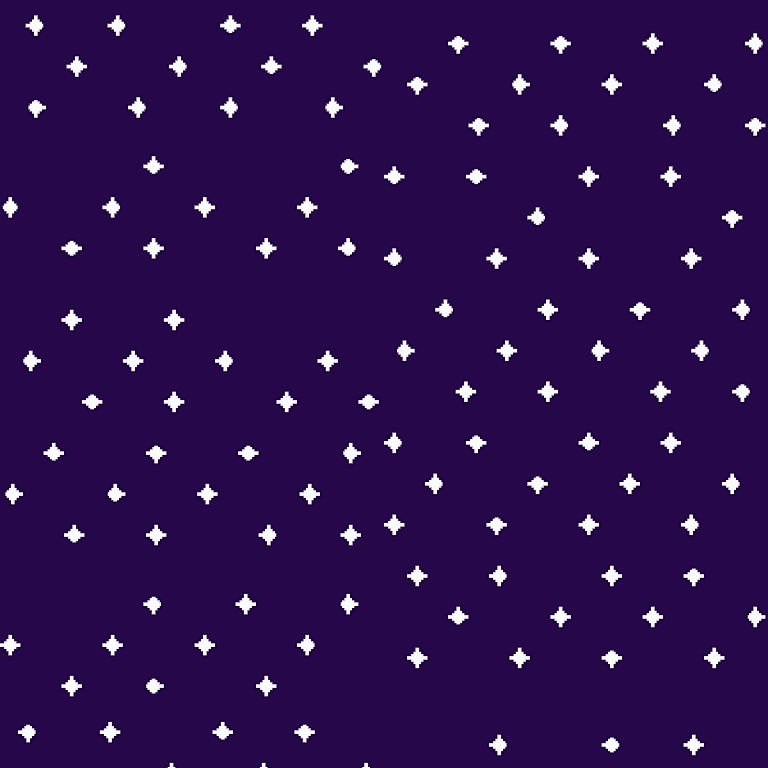
A WebGL 2 fragment shader for this pattern:

```glsl
#version 300 es
precision highp float;

uniform vec2 u_resolution;
out vec4 outColor;

// Lengths are in grain units: the canvas is GRAINS units tall.
const float GRAINS = 300.0;
const vec2 BLOCK = vec2(150.0, 55.0);        // one cluster of three star rows
const vec2 BLOCK_MARGIN = vec2(4.0, 5.0);
const vec2 BLOCK_JITTER = vec2(11.0, 14.0);
const vec2 BLOCK_SPAN = vec2(132.0, 32.0);   // first to last star centre
const float ROW_STEP = 16.0;
const float PAIR_STEP = 76.0;
const vec3 ROW_START = vec3(0.0, 16.0, 0.0);
const vec3 ROW_GAP = vec3(32.0, 40.0, 40.0);
const float DROPOUT = 0.09;
const float ARM_LONG = 4.0;
const float ARM_SHORT = 2.9;
const float ARM_HALF_WIDTH = 0.72;
const float SHORT_CHANCE = 0.2;
const vec2 CORE = vec2(2.4, 1.5);
const float HALO_STRENGTH = 0.8;

const vec3 NIGHT = vec3(0.15, 0.03, 0.29);
const vec3 HALO = vec3(0.06, 0.0, 0.21);
const vec3 STAR = vec3(0.985);

float hash(vec2 p, float seed) {
    vec3 q = fract(vec3(p.xyx) * vec3(0.1031, 0.1030, 0.0973) + seed * 0.137);
    q += dot(q, q.yzx + 33.33);
    return fract((q.x + q.y) * q.z);
}

float boxDistance(vec2 p, vec2 halfSize) {
    vec2 d = abs(p) - halfSize;
    return length(max(d, 0.0)) + min(max(d.x, d.y), 0.0);
}

// Arm length on one side of the star; some arms are cut short
float armLength(vec2 id, float side, float seed) {
    float chance = hash(id, seed + step(0.0, side));
    return chance < SHORT_CHANCE ? ARM_SHORT : ARM_LONG;
}

// Stepped round core with four thin arms
float starDistance(vec2 p, vec2 id) {
    float core = min(boxDistance(p, CORE), boxDistance(p, CORE.yx));
    float across = boxDistance(p, vec2(armLength(id, p.x, 3.0), ARM_HALF_WIDTH));
    float upright = boxDistance(p, vec2(ARM_HALF_WIDTH, armLength(id, p.y, 7.0)));
    return min(core, min(across, upright));
}

// Nearest star in the shifted, sometimes half-turned block around p
float fieldDistance(vec2 p) {
    vec2 block = floor(p / BLOCK);
    vec2 shift = floor(BLOCK_JITTER * vec2(hash(block, 1.0), hash(block, 2.0)));
    vec2 local = p - block * BLOCK - BLOCK_MARGIN - shift;
    if (hash(block, 5.0) < 0.35) local = BLOCK_SPAN - local;

    int row = int(clamp(floor(local.y / ROW_STEP + 0.5), 0.0, 2.0));
    float nearest = GRAINS;
    for (int i = 0; i < 4; i++) {
        vec2 id = block * vec2(4.0, 3.0) + vec2(float(i), float(row)) + 17.0;
        if (hash(id, 11.0) < DROPOUT) continue;
        float x = ROW_START[row] + PAIR_STEP * float(i / 2) + ROW_GAP[row] * float(i % 2);
        vec2 center = vec2(x, ROW_STEP * float(row));
        nearest = min(nearest, starDistance(local - center, id));
    }
    return nearest;
}

void main() {
    // Rows are laid out from the top edge down
    vec2 p = gl_FragCoord.xy / u_resolution.y * GRAINS;
    p.y = GRAINS - p.y;
    float pixel = GRAINS / u_resolution.y;

    float d = fieldDistance(p);
    float halo = HALO_STRENGTH * (1.0 - smoothstep(0.4, 0.9, d));
    float star = clamp(0.5 - d / pixel, 0.0, 1.0);

    vec3 color = mix(NIGHT, HALO, halo);
    outColor = vec4(mix(color, STAR, star), 1.0);
}
```
